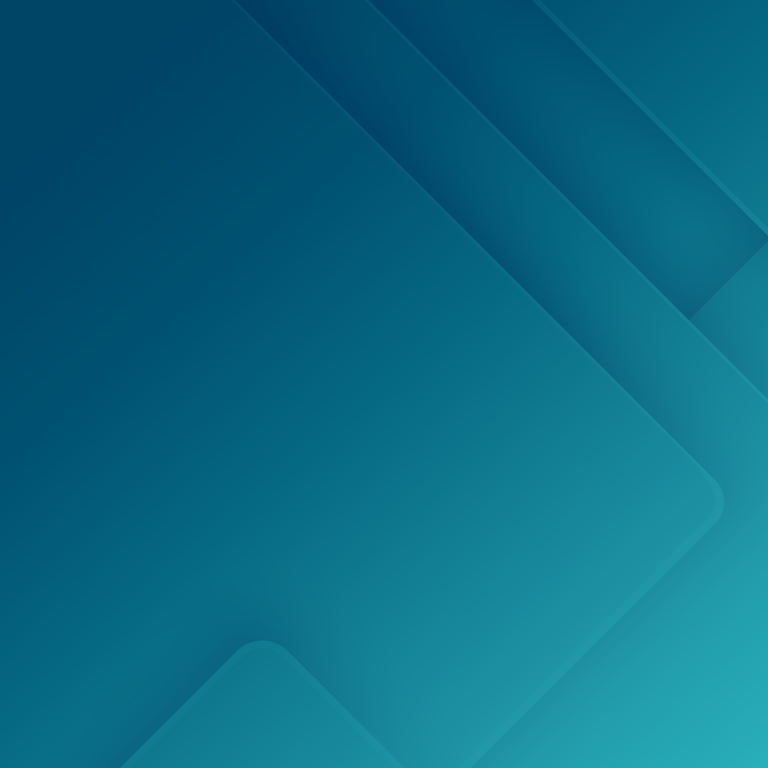
Give the GLSL for this background, as a three.js fragment shader.

```glsl
// Layered diagonal cards with soft shadows on a navy to teal gradient.
varying vec2 vUv;

// Navy at the upper left to bright teal at the lower right.
vec3 gradient(float t) {
  vec3 c = mix(vec3(0.0, 0.265, 0.40), vec3(0.0, 0.32, 0.445), smoothstep(0.10, 0.35, t));
  c = mix(c, vec3(0.025, 0.42, 0.52), clamp((t - 0.325) / 0.195, 0.0, 1.0));
  c = mix(c, vec3(0.12, 0.58, 0.645), clamp((t - 0.52) / 0.28, 0.0, 1.0));
  return mix(c, vec3(0.16, 0.69, 0.73), clamp((t - 0.80) / 0.20, 0.0, 1.0));
}

// Signed distance to a quadrant with a rounded corner.
float roundedCorner(vec2 q, float radius) {
  q += radius;
  return length(max(q, 0.0)) + min(max(q.x, q.y), 0.0) - radius;
}

// Casts a shadow outside the card, then paints its face and lit rim.
vec3 addCard(vec3 below, vec3 face, float d, float shadow, float rimWidth, float rimLight) {
  float falloff = pow(clamp(1.0 - d / 0.11, 0.0, 1.0), 2.0);
  below = mix(below, vec3(0.0, 0.17, 0.35), shadow * falloff);
  float rim = smoothstep(-rimWidth - 0.0015, -rimWidth + 0.0015, d);
  face += vec3(0.025, 0.05, 0.045) * rim * rimLight;
  return mix(below, face, 1.0 - smoothstep(-0.001, 0.001, d));
}

void main() {
  // Diagonal axes: rising to the upper right and to the lower right.
  float u = vUv.x + vUv.y;
  float v = vUv.x - vUv.y;
  float t = 0.47 * vUv.x + 0.53 * (1.0 - vUv.y);
  float depth = 1.0 - smoothstep(0.42, 0.95, t);
  float diag = 0.70711;

  vec3 face = gradient(t);
  vec3 color = face;

  // Back cards around the recessed strip.
  color = addCard(color, face, (0.314 - v) * diag, 0.30 * depth, 0.002, 0.1);
  color = addCard(color, face, (1.693 - u) * diag, 0.19 * depth, 0.007, 0.75);

  // Middle band.
  color = addCard(color, face, (u - 1.480) * diag, 0.32 * depth, 0.004, 0.65);

  // Large card with its corner at the right; its lower side glows softly.
  float large = roundedCorner(vec2(u - 1.306, v - 0.613) * diag, 0.040);
  float lowerSide = smoothstep(0.5, 0.6, v);
  color = addCard(color, face, large, 0.38 * depth, mix(0.004, 0.012, lowerSide), mix(0.5, 0.25, lowerSide));

  // Small card rising from the lower edge, shaded mostly on its left.
  float small = roundedCorner(vec2(u - 0.527, 0.156 - v) * diag, 0.047);
  float side = mix(0.32, 0.22, smoothstep(0.28, 0.42, vUv.x));
  color = addCard(color, face, small, side * depth, 0.010, 0.25);

  gl_FragColor = vec4(color, 1.0);
}
```
